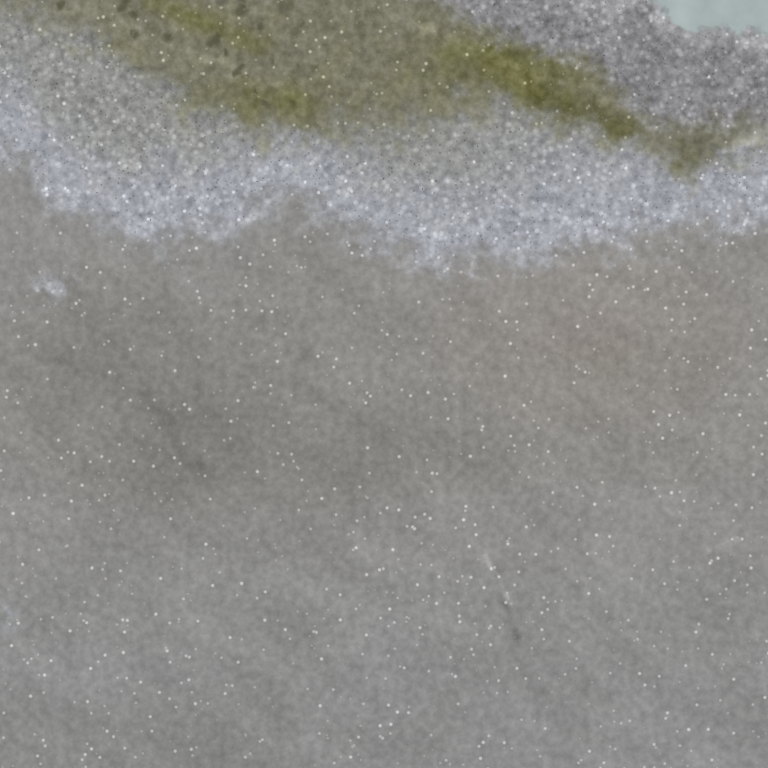
Write a WebGL 2 fragment shader that draws this texture.

```glsl
#version 300 es
precision highp float;
// Aerial view of a grey sand beach below a pale shingle bank, a strip of turf and a sliver of water.
// Boundary curves of x split the canvas into zones; gradient noise roughens the
// borders and grains, and jittered cells scatter the pebbles and shrubs.
#define SAND vec3(0.577, 0.573, 0.566)
#define SAND_DARK vec3(0.500, 0.498, 0.482)
#define SHINGLE vec3(0.632, 0.642, 0.670)
#define TURF vec3(0.485, 0.480, 0.415)
#define OLIVE vec3(0.425, 0.420, 0.275)
#define STONE vec3(0.525, 0.523, 0.535)
#define WATER vec3(0.650, 0.700, 0.695)
#define GRAIN_SCALE 95.0
#define PEBBLE_CELLS 140.0
#define SPECK_CELLS 115.0
#define SHRUB_CELLS 30.0

uniform vec2 u_resolution;
out vec4 fragColor;

vec3 hash(vec2 p) {
  vec3 q = fract(p.xyx * vec3(0.1031, 0.1030, 0.0973));
  q += dot(q, q.yxz + 33.33);
  return fract((q.xxy + q.yzz) * q.zyx);
}

float gradDot(vec2 cell, vec2 offset) {
  float a = 6.2832 * hash(cell).x;
  return dot(vec2(cos(a), sin(a)), offset);
}

float noise(vec2 p) {
  vec2 i = floor(p), f = p - i;
  vec2 u = f * f * f * (f * (f * 6.0 - 15.0) + 10.0);
  vec2 e = vec2(1, 0);
  return mix(mix(gradDot(i, f), gradDot(i + e, f - e), u.x),
             mix(gradDot(i + e.yx, f - e.yx), gradDot(i + 1.0, f - 1.0), u.x), u.y);
}

float fbm(vec2 p) {
  float sum = 0.0, amp = 0.6;
  for (int i = 0; i < 4; i++) {
    sum += amp * noise(p);
    p = mat2(1.6, 1.2, -1.2, 1.6) * p + 7.3;
    amp *= 0.5;
  }
  return sum;
}

float bump(float x, float c, float w) { x = (x - c) / w; return exp(-x * x); }

float blob(vec2 p, vec2 c, vec2 r) { p = (p - c) / r; return exp(-dot(p, p)); }

// Soft stroke from a to b
float stroke(vec2 p, vec2 a, vec2 b, float w) {
  vec2 d = b - a;
  p -= a + d * clamp(dot(p - a, d) / dot(d, d), 0.0, 1.0);
  return exp(-dot(p, p) / (w * w));
}

// Scattered dots: x is coverage, y a random tone
vec2 scatter(vec2 p, float density, float radius) {
  vec2 cell = floor(p), result = vec2(0);
  for (int j = -1; j <= 1; j++)
    for (int i = -1; i <= 1; i++) {
      vec2 id = cell + vec2(i, j);
      vec3 h = hash(id + 11.0);
      float tone = hash(id + 71.0).x;
      float r = radius * (0.5 + tone);
      float dotCover = smoothstep(r, r * 0.2, length(p - id - h.xy)) * step(h.z, density);
      if (dotCover > result.x) result = vec2(dotCover, tone);
    }
  return result;
}

// Zone borders, as heights over x
float shoreEdge(float x) {
  return 0.685 + 0.10 * bump(x, 0.0, 0.09) + 0.05 * bump(x, 0.38, 0.055)
       - 0.032 * bump(x, 0.62, 0.13) + 0.02 * smoothstep(0.8, 1.0, x);
}
float turfEdge(float x) {
  return mix(0.985, 0.825, smoothstep(0.0, 0.36, x)) + 0.035 * bump(x, 0.64, 0.08)
       - 0.05 * bump(x, 0.9, 0.07);
}
float stoneEdge(float x) {
  return 1.02 - 0.09 * smoothstep(0.5, 0.72, x) - 0.09 * smoothstep(0.74, 0.86, x);
}

void main() {
  vec2 p = gl_FragCoord.xy / u_resolution;
  float broad = fbm(p * 5.0), rough = fbm(p * 22.0 + 3.0);
  float grain = 1.5 * fbm(p * GRAIN_SCALE);
  float clump = fbm(p * 48.0 + 17.0);
  vec2 slope = mat2(0.8, 0.6, -0.6, 0.8) * p;
  float ripple = fbm(slope * vec2(9.0, 24.0) + broad);
  vec2 pebble = scatter(p * PEBBLE_CELLS, 0.6, 0.5);
  vec2 speck = scatter(p * SPECK_CELLS, 0.22, 0.27);
  float glint = speck.x * speck.y * speck.y;

  // Sand: broad tone, damp patches, ripples
  float damp = 0.75 * blob(p, vec2(0.26, 0.44), vec2(0.20, 0.13)) + 0.4 * blob(p, vec2(0.53, 0.40), vec2(0.13, 0.06))
             + 0.4 * blob(p, vec2(0.13, 0.57), vec2(0.10, 0.07)) + 0.3 * blob(p, vec2(0.1, 0.03), vec2(0.3, 0.08));
  vec3 col = mix(SAND, SAND_DARK, clamp(0.23 + damp - 0.4 * broad, 0.0, 1.0));
  col += vec3(0.012, -0.002, -0.014) * blob(p, vec2(0.77, 0.56), vec2(0.24, 0.14));
  col += vec3(-0.004, 0.0, 0.008) * smoothstep(0.45, 0.1, p.y);
  col += 0.06 * ripple + 0.062 * grain + 0.035 * clump;
  float gully = stroke(p, vec2(0.645, 0.265), vec2(0.672, 0.17), 0.007) + 0.4 * stroke(p, vec2(0.672, 0.17), vec2(0.73, 0.05), 0.014)
              + 0.5 * stroke(p, vec2(0.19, 0.49), vec2(0.30, 0.34), 0.012) + 0.5 * stroke(p, vec2(0.36, 0.59), vec2(0.40, 0.54), 0.010);
  float crest = stroke(p, vec2(0.632, 0.275), vec2(0.665, 0.215), 0.004) + 0.4 * stroke(p, vec2(0.92, 0.28), vec2(0.96, 0.295), 0.006)
              + 0.4 * stroke(p, vec2(0.28, 0.365), vec2(0.30, 0.345), 0.004);
  col += (0.12 * crest - 0.06 * gully) * clamp(0.7 + 3.0 * rough + 2.0 * clump, 0.0, 1.5);
  col += 0.25 * glint;

  // Shingle: pale band with bright and dark pebbles
  float shoreDist = p.y - shoreEdge(p.x) + 0.06 * rough + 0.02 * broad + 0.03 * clump;
  float shingle = smoothstep(-0.025, 0.04, shoreDist);
  shingle = max(shingle, 0.7 * stroke(p, vec2(0.02, 0.618), vec2(0.09, 0.63), 0.018) * smoothstep(-0.2, 0.25, rough + clump));
  shingle = max(shingle, 0.6 * blob(p, vec2(0.01, 0.195), vec2(0.015)) * smoothstep(-0.2, 0.2, clump));
  float inland = smoothstep(0.05, 0.15, shoreDist) * (1.0 - 0.6 * blob(p, vec2(0.78, 0.77), vec2(0.14, 0.07)));
  vec3 bank = mix(SHINGLE, vec3(0.568, 0.572, 0.562), inland);
  bank += 0.12 * grain + 0.08 * rough + 0.11 * clump;
  bank += pebble.x * (pebble.y - 0.5) * 0.24 + 0.22 * glint;
  col = mix(col, bank, shingle);

  // Turf: olive patches, pale tracks and dark shrubs
  float turfDist = p.y - turfEdge(p.x) + 0.06 * rough + 0.04 * clump;
  float olive = 0.7 * stroke(p, vec2(0.20, 1.0), vec2(0.34, 0.94), 0.016) + blob(p, vec2(0.66, 0.92), vec2(0.11, 0.04))
              + 0.7 * blob(p, vec2(0.35, 0.87), vec2(0.09, 0.025)) + 0.6 * stroke(p, vec2(0.69, 0.88), vec2(0.81, 0.83), 0.025);
  vec3 turf = mix(TURF, OLIVE, clamp(olive + 0.8 * rough, 0.0, 1.0)) + 0.09 * grain + 0.08 * rough + 0.08 * clump;
  turf -= 0.06 * stroke(p, vec2(0.70, 0.87), vec2(0.81, 0.83), 0.02) + 0.05 * blob(p, vec2(0.91, 0.80), vec2(0.035, 0.04));
  float track = stroke(p, vec2(0.5, 0.985), vec2(0.73, 0.89), 0.006) + 0.6 * stroke(p, vec2(0.1, 0.99), vec2(0.36, 0.89), 0.008);
  turf += 0.08 * track * clamp(0.7 + 2.0 * clump, 0.0, 1.0) + 0.25 * glint;
  vec2 shrub = scatter(p * SHRUB_CELLS + 0.4 * clump, 0.5, 0.3);
  turf = mix(turf, vec3(0.31, 0.31, 0.24), 0.7 * shrub.x * smoothstep(0.5, 0.3, p.x));
  col = mix(col, turf, smoothstep(-0.03, 0.035, turfDist));

  // Stony ground, right-hand boulder and water beyond the turf
  vec3 stones = STONE + 0.13 * grain + 0.10 * rough + 0.09 * clump + pebble.x * (pebble.y - 0.45) * 0.22 + 0.2 * glint;
  col = mix(col, stones, smoothstep(-0.025, 0.025, p.y - stoneEdge(p.x) + 0.04 * rough + 0.03 * clump));
  col += 0.10 * stroke(p, vec2(0.96, 0.81), vec2(1.0, 0.828), 0.010);
  float waterDist = p.y - 1.005 + 0.048 * smoothstep(0.82, 0.92, p.x) + 0.025 * rough + 0.02 * clump;
  col += 0.09 * bump(waterDist, -0.008, 0.014) * smoothstep(0.62, 0.85, p.x);
  col = mix(col, WATER + 0.08 * rough, smoothstep(-0.006, 0.008, waterDist) * smoothstep(0.79, 0.85, p.x));

  fragColor = vec4(clamp(col, 0.0, 1.0), 1.0);
}
```
